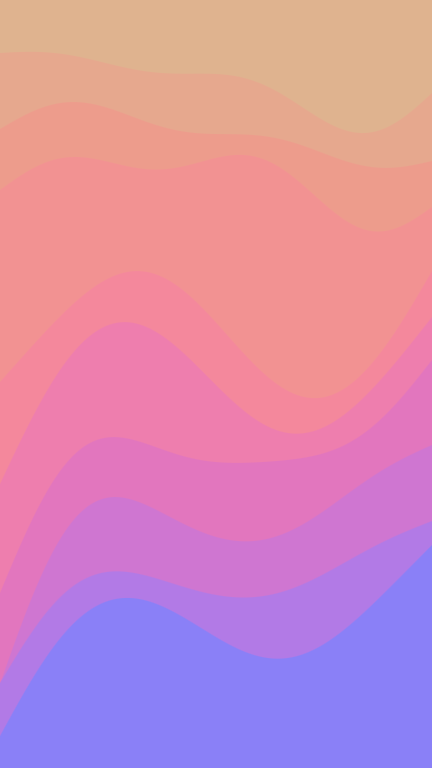
Write a Shadertoy shader that draws this background.

```glsl
// Ten flat bands of colour, from sand through pink to violet blue, with wavy edges.
// Each edge is a sloping line plus five sine harmonics that vanish at both sides;
// the bands are painted from the top down, each filling all below its edge.

const float PI = 3.14159265;

// Height of an edge at x in 0..1: a line from left to right plus harmonics 1 to 5
float edgeHeight(float x, float left, float right, vec4 swell, float ripple) {
    vec4 waves = sin(PI * x * vec4(1.0, 2.0, 3.0, 4.0));
    return mix(left, right, x) + dot(swell, waves) + ripple * sin(5.0 * PI * x);
}

// Covers everything below the edge with a colour, smoothed over one pixel
vec3 fillBelow(vec3 base, vec3 color, vec2 uv, float height) {
    float depth = height - uv.y;
    return mix(base, color, clamp(0.5 + depth / fwidth(depth), 0.0, 1.0));
}

void mainImage(out vec4 fragColor, in vec2 fragCoord) {
    vec2 uv = fragCoord / iResolution.xy;
    float x = uv.x;

    // Warm bands
    vec3 sand    = vec3(0.875, 0.702, 0.561);
    vec3 apricot = vec3(0.902, 0.659, 0.557);
    vec3 peach   = vec3(0.930, 0.612, 0.550);
    vec3 coral   = vec3(0.950, 0.573, 0.573);

    // Pink bands
    vec3 rose    = vec3(0.957, 0.533, 0.612);
    vec3 pink    = vec3(0.933, 0.494, 0.682);
    vec3 magenta = vec3(0.886, 0.463, 0.745);

    // Cool bands
    vec3 orchid  = vec3(0.810, 0.463, 0.820);
    vec3 violet  = vec3(0.700, 0.478, 0.900);
    vec3 blue    = vec3(0.541, 0.502, 0.970);

    // Upper edges, gently rolling
    vec3 color = sand;
    color = fillBelow(color, apricot, uv,
        edgeHeight(x, 0.9310, 0.8789, vec4(-0.0183, 0.0242, -0.0180, 0.0140), -0.0010));
    color = fillBelow(color, peach, uv,
        edgeHeight(x, 0.8320, 0.7904, vec4(0.0203, 0.0192, 0.0052, 0.0121), -0.0008));
    color = fillBelow(color, coral, uv,
        edgeHeight(x, 0.7526, 0.7305, vec4(0.0409, 0.0218, -0.0124, 0.0230), -0.0005));

    // Middle edges, with a high crest and a deep trough
    color = fillBelow(color, rose, uv,
        edgeHeight(x, 0.5026, 0.6471, vec4(-0.0079, 0.1133, -0.0139, -0.0043), -0.0008));
    color = fillBelow(color, pink, uv,
        edgeHeight(x, 0.3698, 0.5872, vec4(0.0325, 0.1207, 0.0132, -0.0016), 0.0009));
    color = fillBelow(color, magenta, uv,
        edgeHeight(x, 0.2279, 0.5313, vec4(0.0381, 0.0861, 0.0198, 0.0150), 0.0005));

    // Lower edges, rising towards the right
    color = fillBelow(color, orchid, uv,
        edgeHeight(x, 0.1094, 0.4206, vec4(0.0734, 0.0864, 0.0410, 0.0056), 0.0035));
    color = fillBelow(color, violet, uv,
        edgeHeight(x, 0.1107, 0.3216, vec4(0.0314, 0.0541, 0.0243, 0.0023), 0.0021));
    color = fillBelow(color, blue, uv,
        edgeHeight(x, 0.0417, 0.2904, vec4(0.0188, 0.0902, 0.0158, -0.0012), 0.0015));

    fragColor = vec4(color, 1.0);
}
```
